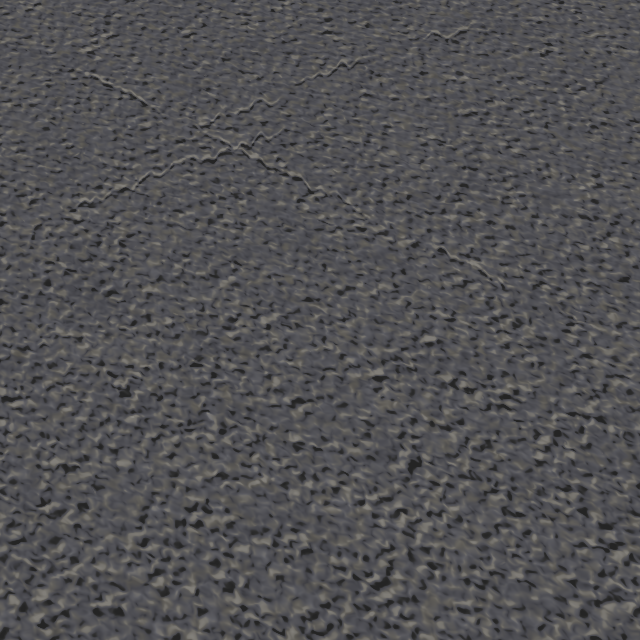
Write a WebGL 1 fragment shader that draws this texture.

```glsl
precision highp float;
// Weathered asphalt seen at a low angle: warped gradient noise on a receding
// plane is lit by height differences, giving grains tan tops and sharp dark
// pits below. Thin wavering cracks cross the far part of the surface.
uniform vec2 u_resolution;

vec2 hash2(vec2 p) {
  vec3 q = fract(p.xyx * vec3(0.1031, 0.1030, 0.0973));
  q += dot(q, q.yzx + 33.33);
  return fract((q.xx + q.yz) * q.zy) * 2.0 - 1.0;
}

float gradientNoise(vec2 p) {
  vec2 i = floor(p), f = fract(p);
  vec2 u = f * f * f * (f * (f * 6.0 - 15.0) + 10.0);
  vec2 e = vec2(1.0, 0.0);
  float a = dot(hash2(i), f);
  float b = dot(hash2(i + e.xy), f - e.xy);
  float c = dot(hash2(i + e.yx), f - e.yx);
  float d = dot(hash2(i + e.xx), f - e.xx);
  return mix(mix(a, b, u.x), mix(c, d, u.x), u.y);
}

// Coarse grains plus finer grit that weakens with distance.
float groundHeight(vec2 g, float grit) {
  vec2 turned = mat2(0.85, -0.53, 0.53, 0.85) * g;
  return gradientNoise(g) + 0.5 * gradientNoise(turned * 0.55 + 17.0)
       + grit * gradientNoise(turned * 1.9 + 41.0);
}

// A lit lip with a shadow just below it; s is the height above the crack.
float crackProfile(float s) {
  float lip = s / 0.0026, shade = (s + 0.005) / 0.0028;
  return 0.6 * exp(-lip * lip) - 0.5 * exp(-shade * shade);
}

float cracks(vec2 p) {
  float wobble = 0.014 * gradientNoise(vec2(p.x * 22.0, 3.0 + p.y * 6.0))
               + 0.009 * gradientNoise(vec2(p.x * 65.0, 9.0 + p.y * 9.0));

  // One long broken crack falling to the right.
  float fall = p.y - 0.755 + 0.5 * (p.x - 0.4) - wobble;
  float broken = smoothstep(-0.3, 0.1, gradientNoise(vec2(p.x * 11.0, 2.6)));
  float ends = smoothstep(0.08, 0.16, p.x) * (1.0 - smoothstep(0.85, 0.97, p.x));
  float sum = crackProfile(fall) * mix(0.25, 1.0, broken) * ends;

  // Short cracks rising to the right, shrinking with distance.
  for (int k = 0; k < 5; k++) {
    float n = float(k);
    vec2 d = p - vec2(0.2 + 0.11 * n + 0.06 * sin(2.0 * n), 0.71 + 0.06 * n);
    float reach = 0.11 - 0.016 * n;
    float fade = 1.0 - smoothstep(0.6, 1.0, abs(d.x) / reach);
    sum += fade * crackProfile(d.y - 0.38 * d.x - 1.7 * wobble);
  }
  return sum;
}

void main() {
  vec2 p = gl_FragCoord.xy / u_resolution;

  // Project to the plane, with a slant that draws grains down to the right.
  float nearness = 2.4 - p.y;
  vec2 ground = vec2(112.0 * (p.x - 0.5), 320.0) / nearness;
  ground.y += 0.3 * ground.x;

  // Warp the plane so that the grains have ragged outlines.
  vec2 grain = ground + 0.45 * vec2(gradientNoise(ground * 1.3 + 11.0),
                                    gradientNoise(ground * 1.3 + 53.0));

  // Relief from the height difference along the light.
  float grit = 0.6 - 0.25 * smoothstep(0.3, 1.0, p.y);
  vec2 toLight = vec2(-0.17, 0.22);
  float relief = groundHeight(grain - toLight, grit)
               - groundHeight(grain + toLight, grit);

  // Some areas are rougher than others, and near ground most of all.
  float roughness = 1.0 + 0.7 * gradientNoise(ground * 0.28 + 71.0);
  relief *= roughness * mix(1.12, 0.85, p.y);
  relief += cracks(p);
  relief = clamp(relief, -0.9, 0.9);

  // Gentle slopes, sharp sparse pits, soft patches and rare glints.
  float pit = smoothstep(0.24, 0.55, -relief);
  float crest = smoothstep(0.25, 0.6, relief);
  float patches = gradientNoise(ground * 0.16 + 7.0);
  float glint = smoothstep(0.45, 0.65, gradientNoise(grain * 1.4 + 63.0));
  float tone = 0.322 + 0.145 * relief - 0.075 * pit + 0.04 * crest
             + 0.03 * patches + 0.07 * glint;
  tone = clamp(tone, 0.14, 0.56);

  // Blue-grey binder, warm stone on the lit sides, neutral shadows.
  vec3 binder = vec3(-0.004, -0.003, 0.018) * smoothstep(0.18, 0.26, tone);
  vec3 stone = vec3(0.013, 0.002, -0.020);
  float warmth = smoothstep(0.29, 0.43, tone + 0.14 * gradientNoise(grain * 0.8 + 29.0));
  gl_FragColor = vec4(tone + mix(binder, stone, warmth), 1.0);
}
```
